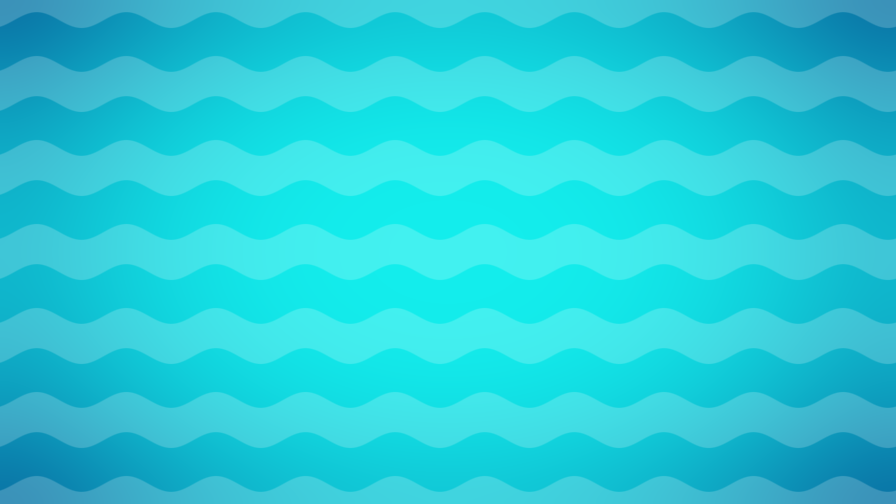
Reproduce this background procedurally as a Shadertoy shader.

```glsl
const float TAU = 6.2831853;

const vec2 REPEATS = vec2(10.0, 6.0);          // crests across, bands down
const vec3 CENTER_CYAN = vec3(0.075, 0.93, 0.925);
const vec3 CORNER_BLUE = vec3(0.04, 0.465, 0.655);

// Squared distance from the centre, flattened at the border so it wraps smoothly
vec2 wrappedFalloff(vec2 p) {
    vec2 p2 = p * p;
    vec2 p4 = p2 * p2;
    return (p2 - 0.25 * p4 * p4) / 0.75;
}

// Elliptical glow fading towards the corners
vec3 glow(vec2 uv, vec3 inner, vec3 outer) {
    float falloff = dot(wrappedFalloff(uv * 2.0 - 1.0), vec2(0.57, 0.43));
    return mix(inner, outer, pow(falloff, 1.4));
}

// Coverage of the wavy horizontal bands; sizes are fractions of one band period
float waveBands(vec2 uv, vec2 repeats, float crest, float amplitude, float halfWidth) {
    float wave = amplitude * cos(TAU * repeats.x * (uv.x - crest));
    float v = uv.y * repeats.y - wave;
    float edge = abs(fract(v + 0.5) - 0.5) - halfWidth;
    float soft = fwidth(v) * 0.75;
    return 1.0 - smoothstep(-soft, soft, edge);
}

void mainImage(out vec4 fragColor, in vec2 fragCoord) {
    vec2 uv = fragCoord / iResolution.xy;

    vec3 color = glow(uv, CENTER_CYAN, CORNER_BLUE);

    // Translucent white waves
    float band = waveBands(uv, REPEATS, 0.441, 0.094, 0.239);
    color = mix(color, vec3(1.0), 0.2 * band);

    fragColor = vec4(color, 1.0);
}
```
